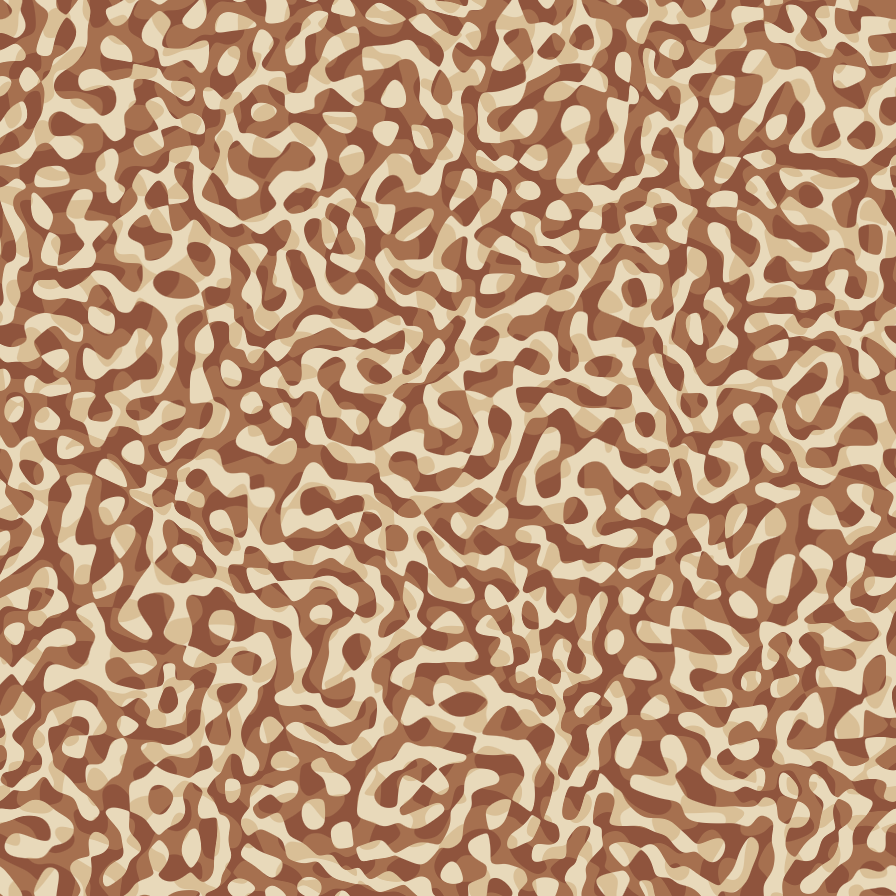
Write a WebGL 1 fragment shader that draws this pattern.

```glsl
precision highp float;

uniform vec2 u_resolution;

// Palette
const vec3 CREAM = vec3(0.91, 0.85, 0.73);
const vec3 TAN   = vec3(0.85, 0.75, 0.59);
const vec3 BROWN = vec3(0.65, 0.44, 0.31);
const vec3 DARK  = vec3(0.56, 0.33, 0.24);

// Waves per tile side, and how much that varies
const float WORM_WAVES = 27.0;
const float SHADE_WAVES = 23.0;
const float WAVE_SPREAD = 0.3;
const int WAVE_COUNT = 32;

// Bending of the worms by noise with a whole number of cells
const float WARP_CELLS = 8.0;
const float WARP_AMOUNT = 0.028;

// Field height, in standard deviations, above which each colour begins
const float LIGHT_LEVEL = 0.12;
const float CREAM_LEVEL = -0.39;
const float BROWN_LEVEL = -0.02;

const float PI = 3.14159;
const float TAU = 6.28318;

float hash(float n) {
  return fract(sin(n * 12.9898) * 43758.5);
}

// Unit gradient of a lattice cell, wrapped to the tile
vec2 gradientAt(vec2 cell, float seed) {
  cell = mod(cell, WARP_CELLS);
  float angle = TAU * hash(cell.x + cell.y * 17.0 + seed);
  return vec2(cos(angle), sin(angle));
}

// Tileable gradient noise
float gradientNoise(vec2 p, float seed) {
  vec2 i = floor(p);
  vec2 f = p - i;
  vec2 u = f * f * f * (f * (f * 6.0 - 15.0) + 10.0);
  vec2 e = vec2(1.0, 0.0);
  float a = dot(gradientAt(i, seed), f);
  float b = dot(gradientAt(i + e.xy, seed), f - e.xy);
  float c = dot(gradientAt(i + e.yx, seed), f - e.yx);
  float d = dot(gradientAt(i + e.xx, seed), f - e.xx);
  return mix(mix(a, b, u.x), mix(c, d, u.x), u.y);
}

// Labyrinth of plane waves from all directions; whole wave vectors tile.
// Returns the coverage above a level, smoothed over one pixel.
float wormMask(vec2 uv, float waves, float level, float seed) {
  float height = 0.0;
  vec2 slope = vec2(0.0);
  for (int i = 0; i < WAVE_COUNT; i++) {
    float n = float(i);
    float angle = PI * (n + hash(n + seed)) / float(WAVE_COUNT);
    float size = waves * (1.0 + WAVE_SPREAD * (hash(n + seed + 100.0) - 0.5));
    vec2 wave = floor(size * vec2(cos(angle), sin(angle)) + 0.5);
    float phase = TAU * (dot(wave, uv) + hash(n + seed + 200.0));
    height += cos(phase);
    slope -= TAU * wave * sin(phase);
  }
  float scale = sqrt(2.0 / float(WAVE_COUNT));
  float pixelStep = length(slope * scale / u_resolution);
  return clamp(0.5 + (height * scale - level) / max(pixelStep, 0.001), 0.0, 1.0);
}

void main() {
  vec2 uv = gl_FragCoord.xy / u_resolution;
  vec2 q = uv * WARP_CELLS;
  uv += WARP_AMOUNT * vec2(gradientNoise(q, 400.0), gradientNoise(q, 700.0));

  // Light and dark worms, each cut across into two shades
  vec3 lightWorm = mix(TAN, CREAM, wormMask(uv, SHADE_WAVES, CREAM_LEVEL, 1000.0));
  vec3 darkWorm = mix(DARK, BROWN, wormMask(uv, SHADE_WAVES, BROWN_LEVEL, 1400.0));
  vec3 color = mix(darkWorm, lightWorm, wormMask(uv, WORM_WAVES, LIGHT_LEVEL, 1800.0));

  gl_FragColor = vec4(color, 1.0);
}
```
